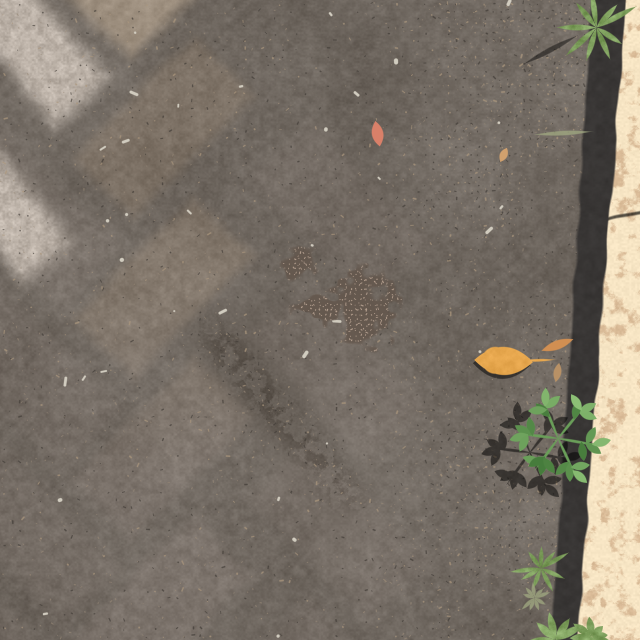
Write a three.js fragment shader that draws this texture.

```glsl
// Dusty herringbone paving with leaves, crumbs and weeds beside a sunlit curb.
varying vec2 vUv;

float hash(vec2 p) { return fract(sin(dot(p, vec2(127.1, 311.7))) * 43758.5453); }

float noise(vec2 p) {
  vec2 i = floor(p), f = fract(p);
  f = f * f * (3.0 - 2.0 * f);
  return mix(mix(hash(i), hash(i + vec2(1, 0)), f.x),
             mix(hash(i + vec2(0, 1)), hash(i + vec2(1, 1)), f.x), f.y);
}

float fbm(vec2 p) {
  float sum = 0.0, gain = 0.5;
  for (int i = 0; i < 5; i++) {
    sum += gain * noise(p);
    p = p * 2.03 + 7.1;
    gain *= 0.5;
  }
  return sum;
}

vec2 dir(float deg) { return vec2(cos(radians(deg)), sin(radians(deg))); }

vec2 turn(vec2 p, float deg) {
  vec2 d = dir(deg);
  return vec2(dot(p, d), d.x * p.y - d.y * p.x);
}

float inside(float d, float soft) { return 1.0 - smoothstep(-soft, soft, d); }

float brick(vec2 p, float x, float y, float deg, vec2 size, float soft) {
  vec2 d = abs(turn(p - vec2(x, y), deg)) - size;
  return inside(length(max(d, 0.0)) + min(max(d.x, d.y), 0.0), soft);
}

float leaf(vec2 p, vec2 at, float deg, float len, float wid) {
  vec2 q = turn(p - at, deg);
  return inside(abs(q.y) - wid * (1.0 - q.x * q.x / len / len), 0.0013);
}

// Short, randomly turned straws, one per grid cell
float flecks(vec2 p, float count, float seed, float amount) {
  vec2 cell = floor(p * count) + seed;
  float h = hash(cell), k = hash(cell + 19.3);
  vec2 q = turn(fract(p * count) - 0.3 - 0.4 * vec2(h, k), 360.0 * hash(cell + 5.7));
  float d = length(vec2(max(abs(q.x) - 0.18 * k * k, 0.0), q.y)) - 0.04 - 0.06 * h;
  return step(hash(cell + 41.0), amount) * inside(d, 0.0012 * count);
}

// Fan of narrow blades growing from a root
float tuft(vec2 p, float x, float y, float size, float wid) {
  float cover = 0.0;
  for (int i = 0; i < 9; i++) {
    float h = hash(vec2(i, x * 9.0)), a = float(i) * 40.0 + 30.0 * h, len = size * (0.3 + 0.25 * h);
    cover = max(cover, leaf(p, vec2(x, y) + len * dir(a), a, len, wid));
  }
  return cover;
}

// Six stems with broad leaflets: coverage and shade
vec2 weed(vec2 p) {
  vec2 result = vec2(0.0, 0.5), hub = vec2(0.872, 0.315);
  for (int i = 0; i < 6; i++) {
    float a = float(i) * 61.0 - 10.0;
    result.x = max(result.x, leaf(p, hub + dir(a) * 0.028, a, 0.032, 0.0022));
    for (int j = 0; j < 4; j++) {
      float h = hash(vec2(i, j + 3)), b = a + (float(j) - 1.5) * 48.0;
      vec2 at = hub + dir(a) * (0.036 + 0.022 * h) + 0.014 * dir(b);
      result = mix(result, vec2(1.0, h), leaf(p, at, b, 0.015, 0.0065));
    }
  }
  return result;
}

void main() {
  vec2 p = vUv;
  float cloud = fbm(p * 7.0), grit = fbm(p * 95.0) - 0.48, grain = noise(p * 330.0) - 0.5;
  vec2 w = p + 0.018 * (vec2(fbm(p * 17.0), fbm(p * 17.0 + 31.0)) - 0.5);

  // Paving, with worn faces and earth in the joints
  float face = 0.0, warm = 0.0;
  for (int i = 0; i < 4; i++) {
    float row = float(i) * 0.25;
    vec2 size = vec2(0.135, 0.066);
    float across = brick(w, 0.255, 0.8 - row, 45.0, size, 0.014);
    float down = max(brick(w, 0.53, 0.67 - row, -46.0, size, 0.018), brick(w, 0.05, 0.66 - row, -46.0, size, 0.018));
    face = max(face, max(across, 0.65 * down));
    warm = max(warm, across * smoothstep(0.2, 0.6, p.y));
  }
  vec3 c = mix(vec3(0.44, 0.41, 0.38), vec3(0.48, 0.445, 0.415), face);
  c += 0.12 * (cloud - 0.48) + 0.11 * grit + 0.035 * grain + warm * vec3(0.022, 0.012, -0.005);
  vec2 seam = turn(p - vec2(0.44, 0.35), -50.0);
  float soil = exp(-seam.y * seam.y * 700.0) * inside(abs(seam.x) - 0.19, 0.06);
  c -= 0.12 * soil * smoothstep(-0.13, 0.17, grit);

  // Sunlit brick faces
  float sun = max(brick(w, 0.052, 0.928, -50.0, vec2(0.115, 0.056), 0.024),
                  brick(w, 0.007, 0.674, -52.0, vec2(0.105, 0.048), 0.024));
  c = mix(c, vec3(0.74, 0.7, 0.66) + 0.2 * grit + 0.08 * grain, sun);
  c = mix(c, vec3(0.65, 0.59, 0.52) + 0.15 * grit, 0.85 * brick(w, 0.21, 1.015, 45.0, vec2(0.08, 0.073), 0.016));

  // Straw and grit, thicker toward the curb
  float litter = 0.07 + 0.3 * smoothstep(0.52, 0.83, p.x) * smoothstep(0.25, 0.65, cloud) + 0.18 * soil;
  c = mix(c, vec3(0.25, 0.23, 0.21), 0.7 * flecks(p, 85.0, 8.0, litter * 1.4));
  c = mix(c, vec3(0.67, 0.59, 0.49), 0.75 * flecks(p, 72.0, 2.0, litter));
  c = mix(c, vec3(0.6, 0.54, 0.47), 0.7 * flecks(turn(p, 31.0), 115.0, 13.0, litter));
  c = mix(c, vec3(0.82, 0.8, 0.75), flecks(turn(p, 17.0), 30.0, 27.0, 0.025));

  // Crumb piles
  float pile = min(length((p - vec2(0.567, 0.518)) / vec2(0.047, 0.05)), length((p - vec2(0.508, 0.521)) / vec2(0.043, 0.015)));
  pile = min(pile, length((p - vec2(0.468, 0.587)) / vec2(0.03, 0.021)));
  float heap = inside(pile - 1.5 + 1.1 * noise(p * 75.0), 0.18);
  float crumbs = max(flecks(p, 125.0, 50.0, 0.95), flecks(turn(p, 38.0), 105.0, 61.0, 0.9));
  c = mix(c, mix(vec3(0.39, 0.34, 0.3), vec3(0.76, 0.67, 0.6), crumbs), heap * 0.9);

  // Shaded gutter and cracked curb
  float wobble = 0.007 * (noise(p * 27.0) - 0.5);
  c = mix(c, vec3(0.22, 0.21, 0.205) + 0.06 * grit, inside(0.862 + 0.064 * p.y + wobble - p.x, 0.003));
  float curb = inside(0.903 + 0.074 * p.y + wobble - p.x, 0.002);
  vec3 stone = mix(vec3(0.97, 0.9, 0.77), vec3(0.85, 0.73, 0.59), smoothstep(0.5, 0.72, fbm(p * 70.0)));
  stone *= 1.0 - 0.65 * inside(abs(p.y - 0.467 - 0.2 * p.x + wobble) - 0.0025, 0.002);
  c = mix(c, stone + 0.05 * grain, curb);

  // Fallen leaves
  c *= 1.0 - 0.5 * leaf(p, vec2(0.784, 0.431), -2.0, 0.045, 0.023);
  float body = max(leaf(p, vec2(0.787, 0.436), -2.0, 0.046, 0.022), leaf(p, vec2(0.84, 0.437), 2.0, 0.025, 0.002));
  body = max(body, inside(length(p - vec2(0.774, 0.437)) - 0.021, 0.0015));
  c = mix(c, vec3(0.9, 0.65, 0.3) + 0.12 * grit, body);
  c = mix(c, vec3(0.82, 0.56, 0.32), leaf(p, vec2(0.871, 0.461), 20.0, 0.026, 0.007));
  c = mix(c, vec3(0.72, 0.57, 0.4), leaf(p, vec2(0.871, 0.418), 80.0, 0.015, 0.006));
  c = mix(c, vec3(0.85, 0.5, 0.41), leaf(p, vec2(0.59, 0.791), 100.0, 0.02, 0.009));
  c = mix(c, vec3(0.82, 0.63, 0.43), leaf(p, vec2(0.787, 0.758), 65.0, 0.012, 0.006));

  // Weeds and grass
  c *= 1.0 - 0.52 * weed(p + vec2(0.044, 0.022)).x * (1.0 - curb);
  c *= 1.0 - 0.45 * leaf(p, vec2(0.86, 0.922), 28.0, 0.045, 0.004);
  vec2 plant = weed(p);
  c = mix(c, mix(vec3(0.27, 0.48, 0.23), vec3(0.56, 0.76, 0.47), plant.y), plant.x);
  float grass = max(tuft(p, 0.932, 0.957, 0.065, 0.0045), tuft(p, 0.845, 0.112, 0.045, 0.0035));
  grass = max(grass, max(tuft(p, 0.925, 0.005, 0.035, 0.006), tuft(p, 0.868, 0.0, 0.045, 0.006)));
  c = mix(c, vec3(0.5, 0.63, 0.37) + 0.3 * grit, grass);
  float dry = max(leaf(p, vec2(0.88, 0.792), 3.0, 0.042, 0.0035), tuft(p, 0.835, 0.066, 0.027, 0.003));
  c = mix(c, vec3(0.62, 0.65, 0.5), dry * 0.8);
  gl_FragColor = vec4(c, 1.0);
}
```
